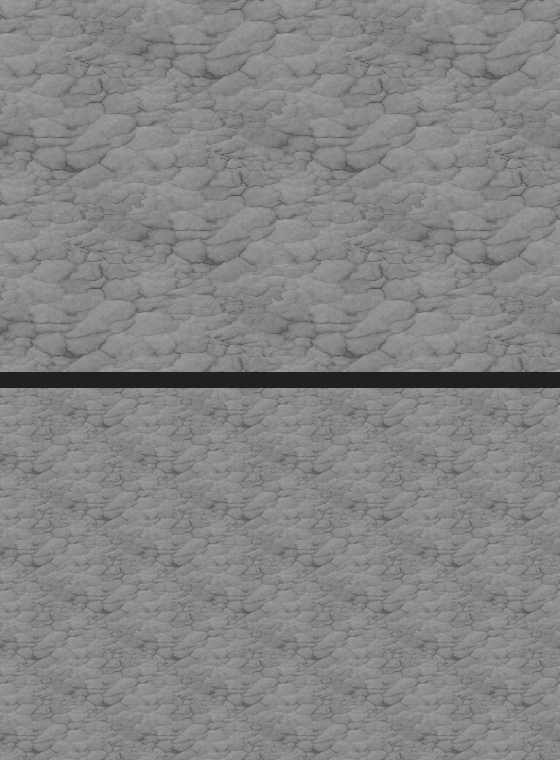
Top, the tile; bottom, the same tile 2 across and 2 down.
This texture is drawn by a Shadertoy shader. Its source:

```glsl
// Weathered grey rubble: flat overlapping stones with dark crevices, in a half-drop repeat.
#define REPEATS vec2(2.0, 2.0)      // repeats across and down
#define STONES vec2(8.0, 10.0)      // large stones per repeat, even numbers
#define PEBBLES vec2(16.0, 22.0)    // small stones per repeat, even numbers
#define BASE_GREY 0.555
#define CREVICE_DEPTH 0.17
#define RELIEF 0.075
#define TONE_SPREAD 0.05
#define GRAIN 0.10
#define WARP vec2(0.075, 0.075)

vec3 hash3(vec2 cell, float seed) {
    vec3 q = fract((cell.xyx + seed * vec3(7.3, 3.1, 5.7)) * vec3(0.1031, 0.1030, 0.0973));
    q += dot(q, q.yxz + 33.33);
    return fract((q.xxy + q.yzz) * q.zyx);
}

// Folds a cell into one repeat; each half repeat up shifts half a repeat sideways.
vec2 wrapCell(vec2 cell, vec2 count) {
    vec2 halfCount = 0.5 * count;
    float rows = floor((cell.y + 0.5) / halfCount.y);
    cell -= rows * halfCount;
    return vec2(floor(mod(cell.x + 0.5, count.x)), cell.y);
}

float noise(vec2 p, vec2 count, float seed) {
    vec2 g = p * count, c = floor(g), f = g - c;
    f = f * f * (3.0 - 2.0 * f);
    float a = hash3(wrapCell(c, count), seed).x;
    float b = hash3(wrapCell(c + vec2(1, 0), count), seed).x;
    float d = hash3(wrapCell(c + vec2(0, 1), count), seed).x;
    float e = hash3(wrapCell(c + vec2(1, 1), count), seed).x;
    return mix(mix(a, b, f.x), mix(d, e, f.x), f.y);
}

float fbm(vec2 p, vec2 count, float seed) {
    float sum = 0.0, amp = 0.5;
    for (int i = 0; i < 4; i++) {
        sum += amp * noise(p, count, seed + float(i));
        count *= 2.0;
        amp *= 0.55;
    }
    return sum;
}

// Pile of tilted domes: x = light on the top stone, y = its tone, z = crevice.
vec3 stonePile(vec2 p, vec2 count, float seed) {
    vec2 g = p * count, home = floor(g);
    float top = -9.0, second = -9.0, total = 0.0;
    vec2 shade = vec2(0.0);
    for (int j = -1; j <= 1; j++)
    for (int i = -1; i <= 1; i++) {
        vec2 cell = home + vec2(i, j);
        vec2 id = wrapCell(cell, count);
        vec3 place = hash3(id, seed), look = hash3(id, seed + 11.0);
        vec2 d = g - cell - 0.1 - 0.8 * place.xy;
        d.y -= d.x * (look.x - 0.35) * 0.9;
        float dome = 0.4 * place.z - dot(d * d, vec2(0.9, 1.1 + 0.5 * look.z));
        second = max(second, min(top, dome));
        top = max(top, dome);
        float weight = exp(24.0 * dome);
        total += weight;
        shade += weight * vec2(dot(d, vec2(-0.35, 0.9)), look.y - 0.5);
    }
    return vec3(shade / total, exp(-(top - second) * 9.0));
}

void mainImage(out vec4 fragColor, in vec2 fragCoord) {
    vec2 p = fragCoord / iResolution.xy * REPEATS;

    // Ragged stone outlines
    vec2 bend = vec2(fbm(p, vec2(12, 12), 1.0), fbm(p, vec2(12, 14), 21.0)) - 0.5;
    vec2 q = p + bend * WARP;

    // Large stones, broken into rubble in places
    vec3 large = stonePile(q, STONES, 3.0);
    vec3 small = stonePile(q, PEBBLES, 37.0);
    float rubble = smoothstep(0.35, 0.7, noise(q, vec2(6, 8), 51.0));
    vec3 stone = mix(large, small, 0.2 + 0.6 * rubble);

    // Crevices deepen under stones and fade out in worn patches
    float wear = smoothstep(0.2, 0.75, fbm(p, vec2(6, 8), 61.0));
    float under = 0.65 + 0.7 * smoothstep(0.15, -0.3, stone.x);
    float crevice = stone.z * under * mix(0.25, 1.2, wear);

    // Rough surface lit from above, with fine grit
    vec2 lift = vec2(-0.004, 0.008);
    float rough = fbm(p, vec2(24, 20), 71.0) - fbm(p + lift, vec2(24, 20), 71.0);
    float grit = noise(p, vec2(192, 128), 81.0) + noise(p, vec2(96, 64), 85.0) - 1.0;

    float grey = BASE_GREY + RELIEF * stone.x + TONE_SPREAD * stone.y;
    grey += GRAIN * (rough + 0.3 * grit) - CREVICE_DEPTH * crevice;
    grey += 0.04 * (noise(p, vec2(4, 6), 91.0) - 0.5);
    fragColor = vec4(vec3(clamp(grey, 0.28, 0.66)), 1.0);
}
```
